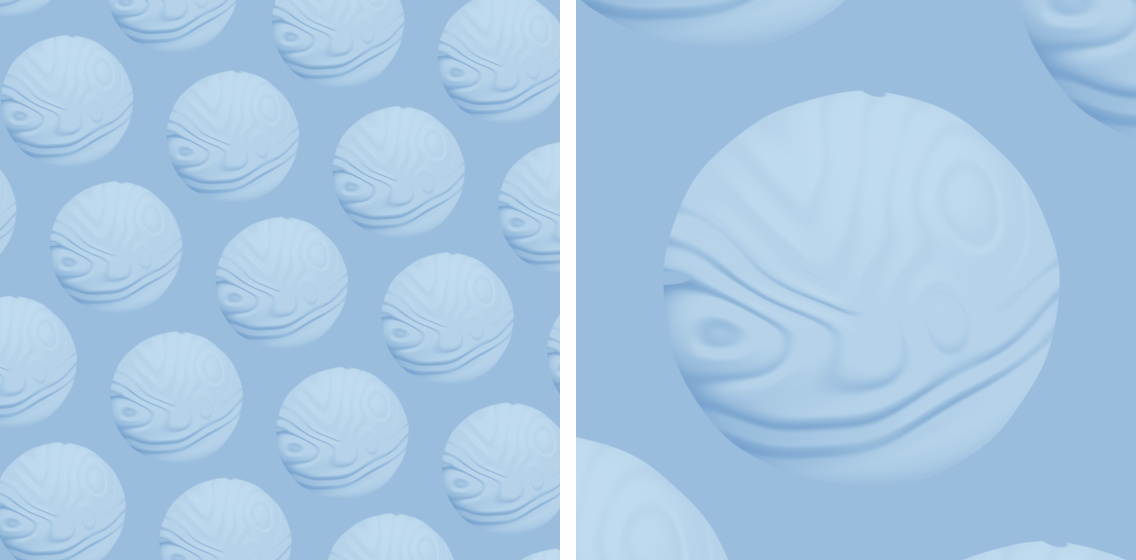
Left, the full canvas; right, a detail of the centre.
Give the GLSL for this pattern, as a Shadertoy shader.

```glsl
// Pale blue carved balls on a slanted lattice over a flat blue ground.
// Each ball is a lit disc whose grooves follow contours of blended distances:
// a left lobe, an upper right ring, a small drop and a banded lower cap.

const vec3 GROUND = vec3(0.605, 0.743, 0.867);
const vec3 DEEP   = vec3(0.46, 0.63, 0.80);
const vec3 LIT    = vec3(0.71, 0.825, 0.914);
const vec3 GLOSS  = vec3(0.765, 0.872, 0.945);

const float RADIUS    = 0.1178;
const vec2 FIRST_BALL = vec2(0.4154, 0.7552);
const vec2 COL_STEP   = vec2(0.2960, -0.0635);
const vec2 ROW_STEP   = vec2(0.0977, -0.2646);
const vec2 ODD_SHIFT  = vec2(-0.0104, 0.0035);

float smoothMin(float a, float b, float k) {
    float h = max(k - abs(a - b), 0.0) / k;
    return min(a, b) - 0.25 * k * h * h;
}

vec2 rotate(vec2 p, float angle) {
    float c = cos(angle), s = sin(angle);
    return vec2(c * p.x - s * p.y, s * p.x + c * p.y);
}

// Distance to a stretched point, flattened near its middle
float softEllipse(vec2 p, vec2 stretch, float flatness) {
    return length(vec3(p * stretch, flatness));
}

// Height above the bowed lower cap
float capLevel(vec2 p) {
    float x = p.x + 0.34;
    return p.y - 0.36 * x * x;
}

// Field whose level lines are the grooves
float grooveField(vec2 p) {
    p += 0.025 * sin(p.yx * vec2(6.0, 5.0) + vec2(0.6, 1.9));
    p += 0.010 * sin(p.yx * vec2(13.0, 11.0) + vec2(2.0, 0.3));
    vec2 q = p - vec2(-0.74, -0.27);
    q.y += 0.7 * q.x * smoothstep(0.0, 0.4, q.y);
    float lobe = softEllipse(q, vec2(0.7, 1.1), 0.1);
    float ring = softEllipse(rotate(p - vec2(0.56, 0.41), -0.35), vec2(1.5, 1.0), 0.17);
    float drop = softEllipse(p - vec2(0.42, -0.2), vec2(1.3, 0.9), 0.08) + 0.1;
    float field = smoothMin(lobe, capLevel(p) + 0.95, 0.22);
    return smoothMin(field, smoothMin(ring, drop, 0.15), 0.16);
}

// Grooves are deep below and faint toward the upper right
float grooveDepth(vec2 p) {
    float fade = smoothstep(-0.3, 0.65, p.y + 0.3 * p.x);
    return mix(1.0, 0.5, fade) * smoothstep(-0.92, -0.78, capLevel(p));
}

float grooveWave(vec2 p) {
    float field = grooveField(p);
    float phase = 50.0 * field / (1.0 + 0.45 * field);
    return 0.5 + 0.5 * sin(phase + 0.5 * sin(phase));
}

float relief(vec2 p) {
    return 0.021 * grooveDepth(p) * grooveWave(p);
}

// Slim nick cut into the rim
float nick(vec2 p, vec2 center, vec2 size) {
    return (length((p - center) / size) - 1.0) * min(size.x, size.y);
}

float ballDistance(vec2 p) {
    float angle = atan(p.y, p.x);
    float rim = length(p) - 1.0 - 0.006 * sin(angle * 5.0 + 1.0) - 0.003 * sin(angle * 13.0);
    float side = nick(p, vec2(-1.0, 0.06), vec2(0.14, 0.035));
    float top = nick(rotate(p, 0.3), vec2(0.24, 0.98) * vec2(-1.0, 1.0), vec2(0.07, 0.025));
    return max(rim, -min(side, top));
}

vec3 shadeBall(vec2 p) {
    const float e = 0.008;
    float here = relief(p);
    vec2 slope = vec2(relief(p + vec2(e, 0.0)), relief(p + vec2(0.0, e))) - here;
    vec3 sphere = vec3(p, sqrt(max(1.0 - dot(p, p), 0.02)));
    vec3 normal = normalize(sphere - vec3(slope / e, 0.0));
    float tone = 0.5 + 0.5 * dot(normal, normalize(vec3(0.08, 0.75, 0.65)));

    // Shadow in the valleys, bounce light under the cap
    float valley = 1.0 - grooveWave(p);
    tone -= 0.16 * grooveDepth(p) * valley * valley * valley;
    tone += 0.22 * (1.0 - smoothstep(-0.95, -0.78, capLevel(p)));
    tone -= 0.25 * exp(-18.0 * max(nick(p, vec2(-1.0, 0.06), vec2(0.14, 0.035)), 0.0));

    vec3 color = mix(DEEP, LIT, smoothstep(0.04, 0.68, tone));
    return mix(color, GLOSS, 0.75 * smoothstep(0.78, 1.0, tone));
}

// Offset from the nearest ball center, in ball radii
vec2 nearestBall(vec2 uv) {
    vec2 nearest = vec2(10.0);
    for (int row = -1; row <= 3; row++) {
        vec2 d = uv - FIRST_BALL - float(row) * ROW_STEP - float(row & 1) * ODD_SHIFT;
        d -= COL_STEP * round(dot(d, COL_STEP) / dot(COL_STEP, COL_STEP));
        if (dot(d, d) < dot(nearest, nearest)) nearest = d;
    }
    return nearest / RADIUS;
}

void mainImage(out vec4 fragColor, in vec2 fragCoord) {
    vec2 p = nearestBall(fragCoord / iResolution.y);
    float pixel = 1.0 / (iResolution.y * RADIUS);
    float cover = 1.0 - smoothstep(-pixel, pixel, ballDistance(p));
    fragColor = vec4(mix(GROUND, shadeBall(p), cover), 1.0);
}
```
